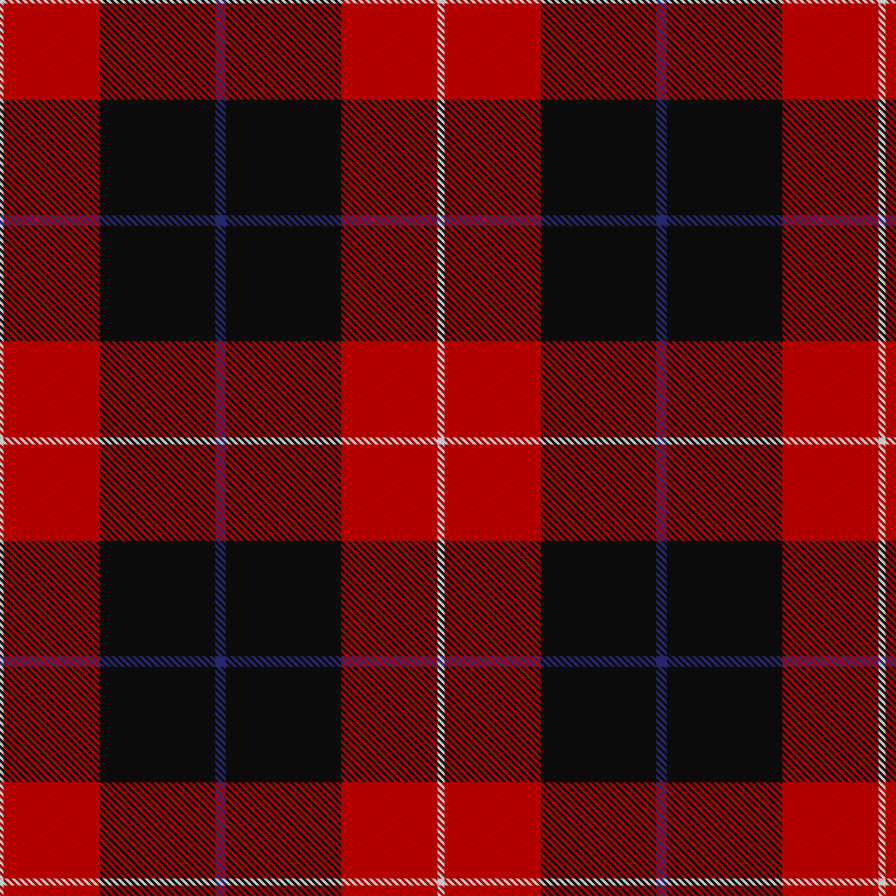
Write a WebGL 1 fragment shader that draws this pattern.

```glsl
precision highp float;

uniform vec2 u_resolution;

const float PI = 3.14159265;
const float THREADS = 512.0; // threads across the canvas
const float SETT = 252.0;    // threads in one repeat

// 1 where distance is below edge, smoothed over one pixel
float below(float distance, float edge, float pixel) {
  return clamp((edge - distance) / pixel + 0.5, 0.0, 1.0);
}

// Dyed colour of the thread at a position along the mirrored sett
vec3 threadColor(float position, float pixel) {
  float fromWhite = abs(mod(position + 0.5 * SETT, SETT) - 0.5 * SETT);
  float fromBlue = 0.5 * SETT - fromWhite;
  vec3 color = mix(vec3(0.05), vec3(0.78, 0.0, 0.0), below(fromWhite, 57.0, pixel));
  color = mix(color, vec3(0.17, 0.17, 0.49), below(fromBlue, 3.0, pixel));
  return mix(color, vec3(0.88), below(fromWhite, 2.0, pixel));
}

// Two-up, two-down diagonal: 1 shows the warp, 0 the weft
float twill(vec2 thread, float pixel) {
  float ridge = abs(fract((thread.x + thread.y + 0.5) / 4.0) - 0.5) * 4.0;
  float warp = below(1.0, ridge, pixel);
  return mix(warp, 0.5, smoothstep(1.5, 3.0, pixel));
}

// Layered sines for rounded crossings and a faint staggered grain
float fiberShade(vec2 thread, float pixel) {
  float crossing = sin(PI * thread.x) * sin(PI * thread.y);
  float grain = sin(0.25 * PI * (thread.x - 2.0 * thread.y));
  float detail = 1.0 - smoothstep(1.0, 2.0, pixel);
  return 0.89 + detail * (0.09 * crossing + 0.02 * grain);
}

void main() {
  float size = min(u_resolution.x, u_resolution.y);
  vec2 thread = gl_FragCoord.xy / size * THREADS;
  float pixel = THREADS / size;

  // The sett starts at the upper left corner
  vec3 warp = threadColor(thread.x, pixel);
  vec3 weft = threadColor(THREADS - thread.y, pixel);
  vec3 cloth = mix(weft, warp, twill(thread, pixel));

  gl_FragColor = vec4(cloth * fiberShade(thread, pixel), 1.0);
}
```
